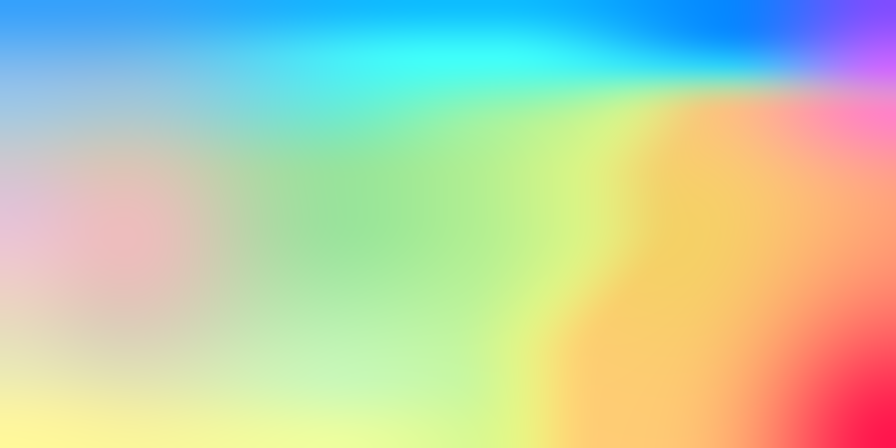
A Shadertoy shader for this background:

```glsl
// A soft, blurred colour field: a vertical ramp from lemon through green to blue,
// with a rose glow on the left and a warm, curved region on the right.
// Every layer is a smooth mask that mixes one colour over those below it.

#define ROSE_CENTER vec2(0.14, 0.47)
#define ROSE_RADIUS vec2(0.15, 0.33)
#define PINK_CENTER vec2(1.02, 0.77)
#define PINK_RADIUS vec2(0.16, 0.14)
#define RED_CENTER vec2(1.0, 0.0)
#define RED_RADIUS vec2(0.13, 0.28)
#define WARM_EDGE 0.575
#define WARM_TOP 0.80
#define WARM_TOP_SOFT 0.06

const vec3 LEMON = vec3(1.00, 1.00, 0.58);
const vec3 MINT = vec3(0.78, 0.98, 0.73);
const vec3 GREEN = vec3(0.57, 0.90, 0.60);
const vec3 LIME = vec3(0.78, 0.96, 0.55);
const vec3 CYAN = vec3(0.25, 1.00, 0.98);
const vec3 AZURE = vec3(0.05, 0.74, 1.00);
const vec3 HAZE = vec3(0.42, 0.75, 0.95);
const vec3 BLUE = vec3(0.15, 0.62, 1.00);
const vec3 DEEP_BLUE = vec3(0.02, 0.52, 1.00);
const vec3 VIOLET = vec3(0.50, 0.30, 1.00);
const vec3 ORCHID = vec3(0.85, 0.42, 1.00);
const vec3 ROSE = vec3(0.93, 0.74, 0.74);
const vec3 LILAC = vec3(0.88, 0.75, 0.86);
const vec3 PEACH = vec3(1.00, 0.82, 0.76);
const vec3 YELLOW = vec3(0.98, 0.97, 0.48);
const vec3 GOLD = vec3(0.96, 0.82, 0.40);
const vec3 APRICOT = vec3(1.00, 0.80, 0.46);
const vec3 CORAL = vec3(1.00, 0.58, 0.47);
const vec3 PINK = vec3(1.00, 0.50, 0.80);
const vec3 RED = vec3(1.00, 0.08, 0.30);

float glow(vec2 p, vec2 center, vec2 radius) {
    vec2 d = (p - center) / radius;
    return exp(-dot(d, d));
}

// Vertical ramp of the middle, tinted lime towards the right
vec3 meadow(vec2 p) {
    vec3 col = mix(vec3(0.93, 1.0, 0.62), MINT, smoothstep(0.0, 0.17, p.y));
    col = mix(col, GREEN, smoothstep(0.12, 0.52, p.y));
    col = mix(col, CYAN, smoothstep(0.60, 0.88, p.y));
    float lime = smoothstep(0.35, 0.62, p.x) * (1.0 - smoothstep(0.70, 0.88, p.y));
    return mix(col, LIME, 0.8 * lime);
}

// Blue along the top, hazy at the left and violet at the right
vec3 addSky(vec3 col, vec2 p) {
    col = mix(col, AZURE, smoothstep(0.86, 1.0, p.y));
    vec3 leftSky = mix(HAZE, BLUE, smoothstep(0.78, 1.0, p.y));
    col = mix(col, leftSky, smoothstep(0.58, 0.85, p.y) * (1.0 - smoothstep(0.08, 0.5, p.x)));
    col = mix(col, DEEP_BLUE, smoothstep(0.55, 0.85, p.x) * smoothstep(0.78, 0.95, p.y));
    vec3 corner = mix(ORCHID, VIOLET, smoothstep(0.80, 1.0, p.y));
    return mix(col, corner, smoothstep(0.80, 1.0, p.x) * smoothstep(0.70, 0.85, p.y));
}

// Lemon lower corner and a rose glow that reaches the left side
vec3 addRose(vec3 col, vec2 p) {
    float lemon = (1.0 - smoothstep(0.05, 0.42, p.x)) * (1.0 - smoothstep(0.0, 0.30, p.y));
    col = mix(col, LEMON, lemon);
    vec3 side = mix(PEACH, LILAC, smoothstep(0.20, 0.62, p.y));
    vec3 rose = mix(side, ROSE, smoothstep(0.0, 0.14, p.x));
    vec2 q = vec2(max(p.x, ROSE_CENTER.x), p.y);
    return mix(col, rose, glow(q, ROSE_CENTER, ROSE_RADIUS));
}

// Gold body with a yellow rim, coral side, pink top and red corner
vec3 addWarm(vec3 col, vec2 p) {
    float edge = WARM_EDGE + 0.075 * smoothstep(0.2, 0.5, p.y)
               + 0.05 * smoothstep(0.6, 0.8, p.y);
    float soft = mix(0.07, 0.13, smoothstep(0.1, 0.6, p.y));

    vec3 body = mix(APRICOT, GOLD, glow(p, vec2(0.75, 0.47), vec2(0.14, 0.26)));
    vec3 warm = mix(YELLOW, body, smoothstep(edge - 0.02, edge + 0.10, p.x));
    warm = mix(warm, CORAL, smoothstep(0.72, 1.08, p.x - 0.12 * p.y));
    warm = mix(warm, PINK, glow(p, PINK_CENTER, PINK_RADIUS));
    warm = mix(warm, RED, glow(p, RED_CENTER, RED_RADIUS));

    float mask = smoothstep(edge - soft, edge + soft, p.x);
    mask *= 1.0 - smoothstep(WARM_TOP - WARM_TOP_SOFT, WARM_TOP + WARM_TOP_SOFT, p.y);
    return mix(col, warm, mask);
}

void mainImage(out vec4 fragColor, in vec2 fragCoord) {
    vec2 p = fragCoord / iResolution.xy;
    vec3 col = meadow(p);
    col = addSky(col, p);
    col = addRose(col, p);
    col = addWarm(col, p);
    fragColor = vec4(col, 1.0);
}
```
